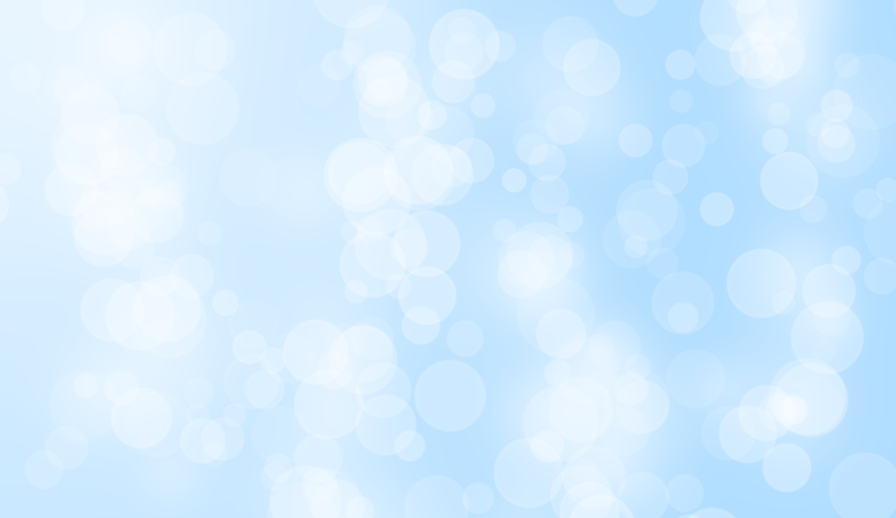
Write a Shadertoy shader that draws this background.

```glsl
// Pale blue sky of out-of-focus light: clusters of translucent white discs
// and wide soft glows over a gradient that brightens to the upper left.
// Each layer multiplies the share of blue that still shows through.

float hash(float n)
{
    return fract(sin(n * 12.9898) * 43758.5453);
}

vec2 hash2(float n)
{
    return vec2(hash(n), hash(n + 0.37));
}

// Random offset that gathers around the centre of a cluster
vec2 scatter(float seed, float reach)
{
    vec2 h = hash2(seed);
    float angle = 6.2832 * h.x;
    return reach * h.y * vec2(cos(angle), sin(angle));
}

// Flat disc with a fine soft edge and a faintly brighter rim
float disc(float dist, float radius, float blur)
{
    float fill = 1.0 - smoothstep(radius - blur, radius + blur, dist);
    float rim = smoothstep(radius * 0.8, radius, dist);
    return fill * (0.92 + 0.16 * rim);
}

// Share of blue in the plain backdrop
float backdrop(vec2 p, float aspect)
{
    float blue = mix(0.72, 1.0, smoothstep(0.15, 0.8, p.x / aspect));
    vec2 fromCorner = p - vec2(0.0, 1.0);
    return blue - 0.46 * exp(-2.0 * dot(fromCorner, fromCorner));
}

void mainImage(out vec4 fragColor, in vec2 fragCoord)
{
    vec2 p = fragCoord / iResolution.y;
    float aspect = iResolution.x / iResolution.y;
    float edge = max(0.002, 0.65 / iResolution.y);
    float blue = backdrop(p, aspect);

    for (int i = 0; i < 16; i++)
    {
        // Evenly spread cluster centres of varied brightness
        float id = float(i) + 1.0;
        vec2 centre = fract(vec2(0.7549, 0.5698) * id + vec2(0.1, 0.35));
        centre *= vec2(aspect, 1.0);
        float weight = mix(0.5, 1.5, hash(id + 0.6));

        // Wide glows
        for (int j = 0; j < 3; j++)
        {
            float seed = id * 7.31 + float(j) * 1.73;
            vec2 q = p - centre - scatter(seed, 0.16);
            float size = mix(0.055, 0.135, hash(seed + 2.1));
            float strength = weight * mix(0.15, 0.52, hash(seed + 4.6));
            blue *= 1.0 - strength * exp(-dot(q, q) / (size * size));
        }

        // Discs, from small to large
        for (int j = 0; j < 15; j++)
        {
            float seed = id * 17.17 + float(j) * 1.31 + 50.0;
            float dist = length(p - centre - scatter(seed, 0.3));
            float radius = mix(0.022, 0.076, pow(hash(seed + 3.7), 1.4));
            float blur = edge * mix(1.0, 1.8, hash(seed + 5.9));
            float strength = mix(0.1, 0.34, hash(seed + 8.3));
            blue *= 1.0 - strength * disc(dist, radius, blur);
        }
    }

    vec3 colour = mix(vec3(0.985, 0.993, 1.0), vec3(0.69, 0.866, 1.0), blue);
    fragColor = vec4(colour, 1.0);
}
```
